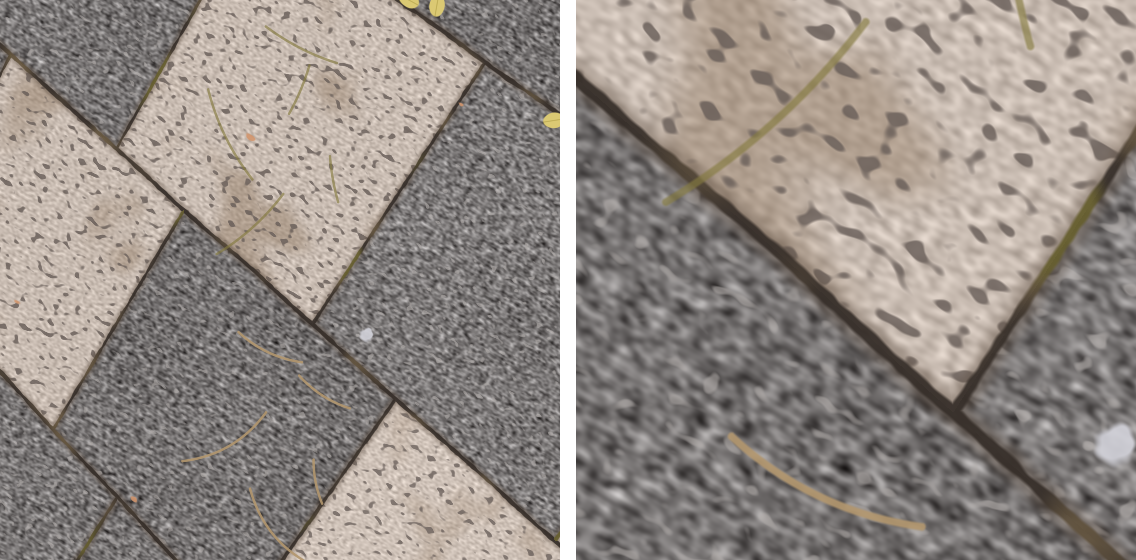
Left, the full canvas; right, a detail of the centre.
Reproduce this texture procedurally as a three.js fragment shader.

```glsl
varying vec2 vUv;

vec2 hash2(vec2 p) {
  p = vec2(dot(p, vec2(127.1, 311.7)), dot(p, vec2(269.5, 183.3)));
  return fract(sin(p) * 43758.5) * 2.0 - 1.0;
}

// Gradient noise, roughly -1 to 1
float noise(vec2 p) {
  vec2 i = floor(p), f = fract(p);
  vec2 s = f * f * f * (f * (f * 6.0 - 15.0) + 10.0);
  float a = dot(hash2(i), f);
  float b = dot(hash2(i + vec2(1, 0)), f - vec2(1, 0));
  float c = dot(hash2(i + vec2(0, 1)), f - vec2(0, 1));
  float d = dot(hash2(i + vec2(1, 1)), f - vec2(1, 1));
  return 1.6 * mix(mix(a, b, s.x), mix(c, d, s.x), s.y);
}

vec2 rotate(vec2 p, float a) {
  return vec2(cos(a) * p.x + sin(a) * p.y, cos(a) * p.y - sin(a) * p.x);
}

// Speckled stone, its grain drawn out along one direction
vec3 granite(vec2 p, vec2 tile, float light) {
  vec2 q = rotate(p, -0.55) + 3.0 * hash2(tile);
  float coarse = noise(q * vec2(62, 98));
  float fine = noise(q * vec2(115, 190) + 7.0);
  float fleck = noise(q * vec2(75, 115) + 31.0);
  float cloud = noise(p * 6.0) + 0.5 * noise(p * 15.0 + 4.0);

  vec3 pale = vec3(0.80, 0.75, 0.71) + 0.13 * fine + 0.03 * fleck;
  pale = mix(pale, vec3(0.58, 0.49, 0.40), 0.45 * smoothstep(0.05, 0.75, cloud));
  pale = mix(pale, vec3(0.41, 0.37, 0.35), 0.8 * smoothstep(0.24, 0.52, coarse));

  vec3 grey = vec3(0.465, 0.452, 0.45) + 0.2 * coarse + 0.22 * fine + 0.03 * cloud;
  grey = mix(grey, vec3(0.70, 0.68, 0.67), 0.6 * smoothstep(0.3, 0.65, fleck));
  return mix(grey, pale, light) + 0.015 * hash2(tile + 9.0).x;
}

// Distance to a needle of half length len, bowed by bend
float needle(vec2 q, float len, float bend) {
  float x = clamp(q.x, -len, len);
  float y = bend * (x * x - len * len);
  float slope = 2.0 * bend * x;
  return length(vec2(q.x - x, (q.y - y) / sqrt(1.0 + slope * slope)));
}

void main() {
  vec2 p = vUv;

  // Paving seen at an angle, each row shifted along the one below
  float depth = 1.0 + 0.32 * p.x;
  vec2 slab = vec2(2.236 * p.x - 1.263 * p.y + 0.463,
                   1.533 * p.x + 1.718 * p.y - 1.579) / depth;
  slab.y += 0.006 * noise(p * 5.0 + 2.0);
  float row = floor(slab.y);
  slab.x += 0.37 * row;
  vec2 tile = vec2(floor(slab.x), row);
  vec2 f = fract(slab);

  // Pairs of chequered rows between pairs of dark ones
  float light = step(mod(tile.x + row, 2.0), 0.5) *
                step(mod(floor((row + 1.0) / 2.0), 2.0), 0.5);
  vec3 col = granite(p, tile, light);

  // Joints with soil, moss and a grimy border
  vec2 gap = min(f, 1.0 - f) * depth / vec2(2.5, 2.3);
  float rough = noise(p * 38.0) + 0.6 * noise(p * 95.0);
  float d = min(gap.x + 0.0008, gap.y) - 0.0013 * rough;
  vec3 soil = mix(vec3(0.21, 0.18, 0.16), vec3(0.40, 0.34, 0.25),
                  smoothstep(-0.1, 0.6, noise(p * 13.0 + 8.0)));
  soil = mix(soil, vec3(0.40, 0.37, 0.18),
             step(gap.x, gap.y) * smoothstep(0.2, 0.5, noise(p * 9.0 + 17.0)));
  col = mix(col, vec3(0.37, 0.31, 0.26), 0.45 * (1.0 - smoothstep(0.002, 0.013, d)));
  col = mix(col, soil, 0.92 * (1.0 - smoothstep(0.0022, 0.0046, d)));

  // Fallen needles: tan below, faded olive above
  for (int n = 0; n < 10; n++) {
    float i = float(n), olive = step(4.5, i);
    vec2 c = vec2(0.5 + 0.1 * sin(2.4 * i), 0.06 + 0.08 * i + 0.14 * olive);
    float angle = -0.9 + 0.5 * sin(5.0 * i) + 1.7 * step(1.5, mod(i, 3.0));
    float len = 0.065 + 0.025 * sin(3.7 * i + 1.0);
    float dist = needle(rotate(p - c, angle), len, mix(2.5, 1.2, olive));
    vec3 straw = mix(vec3(0.70, 0.59, 0.43), vec3(0.52, 0.48, 0.25), olive);
    col = mix(col, straw, mix(0.9, 0.65, olive) * (1.0 - smoothstep(0.0012, 0.0032, dist)));
  }

  // Small chips, the first large and white
  for (int n = 0; n < 5; n++) {
    float i = float(n), first = step(i, 0.5);
    vec2 q = rotate(p - fract(vec2(0.655, 0.402) + i * vec2(-0.208, 0.353)), -0.6);
    float dist = length(q * vec2(1.0, 1.9 - 0.9 * first)) + 0.003 * noise(p * 110.0);
    float size = mix(0.017 / (1.0 + 0.4 * i), 0.014, first);
    vec3 chip = mix(vec3(0.82, 0.58, 0.42), vec3(0.83, 0.83, 0.86), first);
    col = mix(col, chip, 0.9 * (1.0 - smoothstep(size - 0.005, size, dist)));
  }

  // Yellow leaves along the upper right
  for (int n = 0; n < 3; n++) {
    float i = float(n);
    vec2 c = vec2(0.73, 1.0) + i * vec2(0.05, -0.01) + i * (i - 1.0) * vec2(0.08, -0.0975);
    vec2 q = rotate(p - c, -0.5 + 1.9 * i);
    float dist = length(q * vec2(0.8, 1.15)) + 0.002 * noise(p * 40.0);
    vec3 leaf = vec3(0.86, 0.79, 0.45) - 0.1 * (1.0 - smoothstep(0.0, 0.002, abs(q.y)));
    col = mix(col, leaf, 1.0 - smoothstep(0.014, 0.017, dist));
  }

  gl_FragColor = vec4(clamp(col, 0.0, 1.0), 1.0);
}
```
